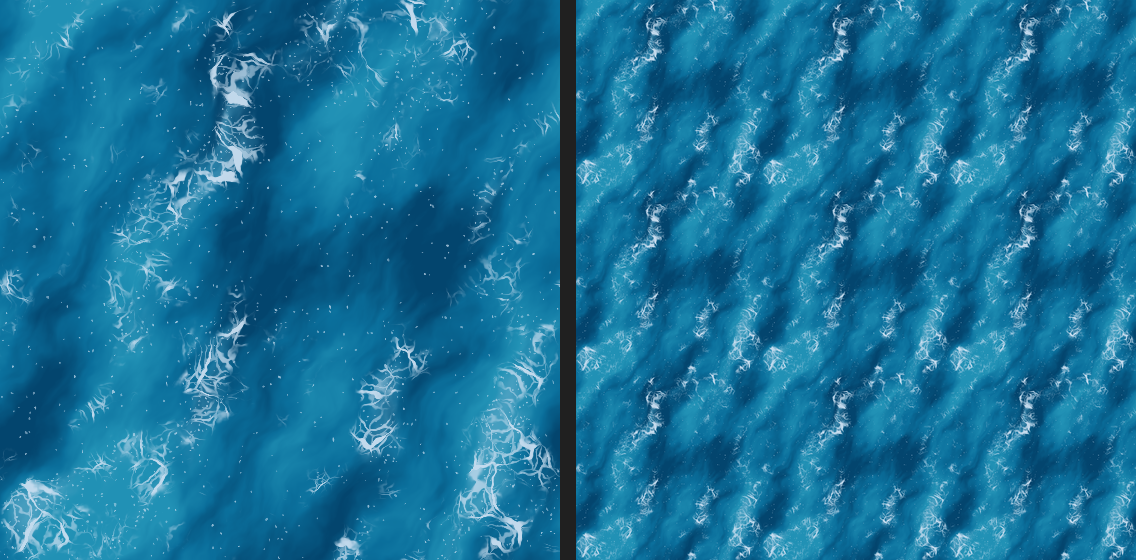
Left, the tile; right, the same tile 3 across and 3 down.
This texture is drawn by a Shadertoy shader. Its source:

```glsl
// Integer hash of a cell wrapped to the period
vec2 hash2(vec2 cell, vec2 period, float seed) {
    uvec3 v = uvec3(vec3(floor(mod(cell + 0.5, period)), seed));
    v = v * 1664525u + 1013904223u;
    for (int i = 0; i < 2; i++) {
        v.x += v.y * v.z;
        v.y += v.z * v.x;
        v.z += v.x * v.y;
        v ^= v >> 16u;
    }
    return vec2(v.xy) / float(0xffffffffu);
}

float corner(vec2 cell, vec2 offset, vec2 f, vec2 period, float seed) {
    return dot(hash2(cell + offset, period, seed) * 2.0 - 1.0, f - offset);
}

// Wrapping gradient noise, centred on zero
float gradientNoise(vec2 p, vec2 period, float seed) {
    vec2 c = floor(p), f = fract(p);
    vec2 u = f * f * f * (f * (f * 6.0 - 15.0) + 10.0);
    return mix(mix(corner(c, vec2(0, 0), f, period, seed), corner(c, vec2(1, 0), f, period, seed), u.x),
               mix(corner(c, vec2(0, 1), f, period, seed), corner(c, vec2(1, 1), f, period, seed), u.x), u.y);
}

float fbm(vec2 uv, float repeats, float seed) {
    float sum = 0.0, gain = 1.0;
    for (int i = 0; i < 5; i++) {
        sum += gain * gradientNoise(uv * repeats, vec2(repeats), seed + float(i));
        repeats *= 2.0;
        gain *= 0.5;
    }
    return sum;
}

// Approximate distance to the nearest cell border, in canvas units
float cellBorder(vec2 uv, float repeats, float seed) {
    vec2 p = uv * repeats, c = floor(p);
    float nearest = 9.0, second = 9.0;
    for (int y = -1; y <= 1; y++)
    for (int x = -1; x <= 1; x++) {
        vec2 cell = c + vec2(x, y);
        float d = length(cell + hash2(cell, vec2(repeats), seed) - p);
        second = min(second, max(nearest, d));
        nearest = min(nearest, d);
    }
    return 0.5 * (second - nearest) / repeats;
}

// Small scattered flecks of spray
float spray(vec2 uv, float repeats, float seed, float cover) {
    vec2 p = uv * repeats, cell = floor(p);
    vec2 spot = 0.25 + 0.5 * hash2(cell, vec2(repeats), seed);
    vec2 chance = hash2(cell, vec2(repeats), seed + 1.0);
    float d = length(fract(p) - spot) / repeats;
    float size = 0.0004 + 0.0011 * chance.y * chance.y;
    return (1.0 - smoothstep(size, size + 0.0015, d)) * step(chance.x, 0.04 + 0.3 * cover);
}

void mainImage(out vec4 fragColor, in vec2 fragCoord) {
    vec2 uv = fragCoord / iResolution.xy;

    // Whole-number shear leans the swell up to the right and still tiles
    vec2 bent = uv + 0.05 * vec2(fbm(uv, 5.0, 10.0), fbm(uv, 5.0, 20.0));
    vec2 slant = vec2(bent.x, bent.y - bent.x);
    float swell = fbm(slant, 3.0, 30.0);
    float ripple = fbm(slant, 19.0, 40.0);

    // Deep to sunlit water
    float light = clamp(0.5 + 1.35 * swell + 0.16 * ripple, 0.0, 1.0);
    vec3 color = mix(vec3(0.012, 0.27, 0.43), vec3(0.04, 0.435, 0.61), min(light * 2.0, 1.0));
    color = mix(color, vec3(0.13, 0.57, 0.71), max(light * 2.0 - 1.0, 0.0));

    // Foam zones and the pale haze below them
    float zone = 0.5 * swell + fbm(slant, 4.0, 50.0);
    float cover = smoothstep(0.0, 0.4, zone);
    float haze = smoothstep(0.15, 0.6, zone + 0.08 * ripple);
    color = mix(color, vec3(0.40, 0.67, 0.79), 0.6 * haze);

    // Torn lace: coarse thick veins, then finer and fainter threads
    vec2 torn = uv + 0.06 * vec2(fbm(uv, 7.0, 60.0), fbm(uv, 7.0, 70.0));
    float tear = fbm(uv, 13.0, 80.0);
    float foam = 0.0;
    for (int i = 0; i < 3; i++) {
        float level = float(i);
        float border = cellBorder(torn, 10.0 + 11.0 * level, 90.0 + level);
        float swelling = max(0.0, tear + 0.1) * cover;
        float width = 0.0003 + 0.009 * swelling / (1.0 + 2.0 * level);
        float thread = 1.0 - smoothstep(width, width + 0.0021, border);
        float strength = smoothstep(0.05, 0.4, zone + 0.6 * tear - 0.03 * level);
        foam = max(foam, thread * strength * (0.95 - 0.2 * level));
    }

    // Spray follows the foam and thins out over open water
    vec2 drift = uv + 0.012 * vec2(tear, ripple);
    foam = max(foam, 0.7 * spray(drift, 72.0, 100.0, cover));
    foam = max(foam, 0.5 * spray(drift, 125.0, 110.0, cover));

    color = mix(color, vec3(0.79, 0.87, 0.94), foam);
    fragColor = vec4(color, 1.0);
}
```
